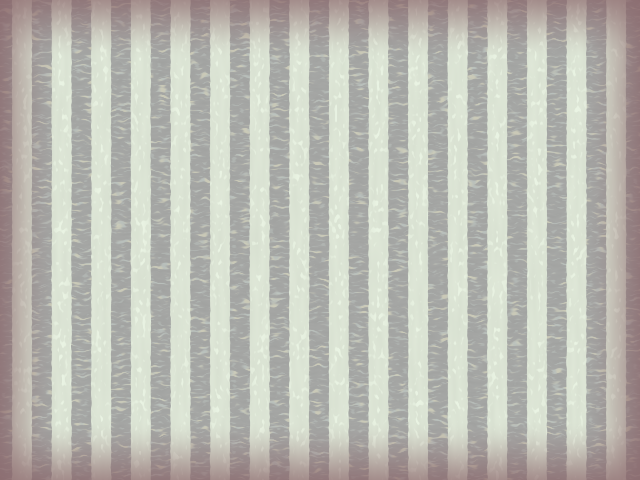
This pattern is drawn by a Shadertoy shader. Its source:

```glsl
// Faded striped wallpaper: pale green and grey vertical bands of equal width.
// Stretched gradient noise makes the cream scratches on grey and the flakes
// on green; a soft dusty-rose border darkens all four sides.

// Layout, in units of the canvas height
const float PERIOD = 0.08252;       // one pale band plus one grey band
const float FIRST_BAND = 0.0252;    // left edge of the first whole pale band
const float EDGE_WEAR = 0.0016;     // raggedness of the band edges
const float BORDER_WIDTH = 0.125;
const float BORDER_OVERSHOOT = 0.05;
const float BORDER_STRENGTH = 0.82;

// Noise cells per canvas height
const vec2 SCRATCH_SCALE = vec2(34.0, 150.0);
const vec2 FLAKE_SCALE = vec2(125.0, 72.0);
const vec2 STREAK_SCALE = vec2(85.0, 11.0);

// Colours
const vec3 PALE_GREEN = vec3(0.860, 0.893, 0.832);
const vec3 FLAKE_WHITE = vec3(0.925, 0.965, 0.900);
const vec3 GREY = vec3(0.645, 0.650, 0.642);
const vec3 CREAM = vec3(0.845, 0.840, 0.745);
const vec3 MIST = vec3(0.750, 0.785, 0.765);
const vec3 DUSTY_ROSE = vec3(0.525, 0.375, 0.395);

// Integer hash of a lattice cell, turned into a unit gradient
vec2 cellGradient(vec2 cell) {
    uvec2 q = uvec2(ivec2(cell)) * uvec2(1597u, 3813u);
    uint h = (q.x ^ q.y) * 27183u;
    h = (h ^ (h >> 15)) * 73939u;
    h ^= h >> 13;
    float angle = 6.28318 * float(h & 65535u) / 65536.0;
    return vec2(cos(angle), sin(angle));
}

float gradientNoise(vec2 p) {
    vec2 cell = floor(p);
    vec2 f = p - cell;
    vec2 u = f * f * f * (f * (f * 6.0 - 15.0) + 10.0);
    vec2 e = vec2(1.0, 0.0);
    float a = dot(cellGradient(cell), f);
    float b = dot(cellGradient(cell + e.xy), f - e.xy);
    float c = dot(cellGradient(cell + e.yx), f - e.yx);
    float d = dot(cellGradient(cell + e.xx), f - e.xx);
    return mix(mix(a, b, u.x), mix(c, d, u.x), u.y);
}

// Signed distance to the band edge, positive inside a pale band
float bandDistance(float x) {
    float fromCentre = fract((x - FIRST_BAND) / PERIOD + 0.25) - 0.5;
    return (0.25 - abs(fromCentre)) * PERIOD;
}

// Grey band: wavy horizontal scratches over a faint grain
vec3 scratchedGrey(vec2 p) {
    vec2 q = p;
    q.y += 0.006 * gradientNoise(p * vec2(55.0, 38.0));
    float strokes = gradientNoise(q * SCRATCH_SCALE);
    float fine = gradientNoise(q * SCRATCH_SCALE * vec2(1.9, 1.25) + 41.0);
    float patches = gradientNoise(p * vec2(24.0, 46.0) + 17.0);
    float tint = smoothstep(-0.3, 0.3, gradientNoise(p * 60.0 + 73.0));
    float scratch = smoothstep(0.12, 0.46, strokes + 0.25 * patches);
    float hairline = smoothstep(0.15, 0.50, fine);
    vec3 colour = GREY * (1.0 + 0.035 * strokes);
    colour = mix(colour, MIST, 0.40 * hairline);
    return mix(colour, mix(MIST, CREAM, tint), 0.72 * scratch);
}

// Pale band: clustered bright flakes, denser in the middle, and soft streaks
vec3 flakedGreen(vec2 p, float inside) {
    float streak = gradientNoise(p * STREAK_SCALE + 29.0);
    float cluster = gradientNoise(p * vec2(48.0, 16.0) + 7.0);
    float flake = gradientNoise(p * FLAKE_SCALE + 53.0);
    float middle = smoothstep(0.0, 0.25 * PERIOD, inside);
    float amount = smoothstep(0.16, 0.48, flake + 0.45 * cluster);
    amount *= mix(0.45, 0.85, middle);
    vec3 colour = PALE_GREEN * (1.0 + 0.025 * streak);
    return mix(colour, FLAKE_WHITE, amount);
}

// Border coverage: 0 in the open middle, rising smoothly to the sides
float borderShade(vec2 p, vec2 size) {
    vec2 fromSide = min(p, size - p);
    vec2 open = smoothstep(vec2(-BORDER_OVERSHOOT), vec2(BORDER_WIDTH), fromSide);
    return BORDER_STRENGTH * (1.0 - open.x * open.y);
}

void mainImage(out vec4 fragColor, in vec2 fragCoord) {
    vec2 p = fragCoord / iResolution.y;
    vec2 size = iResolution.xy / iResolution.y;
    float pixel = 1.0 / iResolution.y;

    // Bands with slightly worn edges
    float inside = bandDistance(p.x);
    float wear = EDGE_WEAR * gradientNoise(p * vec2(24.0, 95.0) + 11.0);
    float pale = smoothstep(-0.6 * pixel, 0.6 * pixel, inside + wear);
    vec3 colour = mix(scratchedGrey(p), flakedGreen(p, inside), pale);

    // Dusty border over everything
    colour = mix(colour, DUSTY_ROSE, borderShade(p, size));
    fragColor = vec4(colour, 1.0);
}
```
